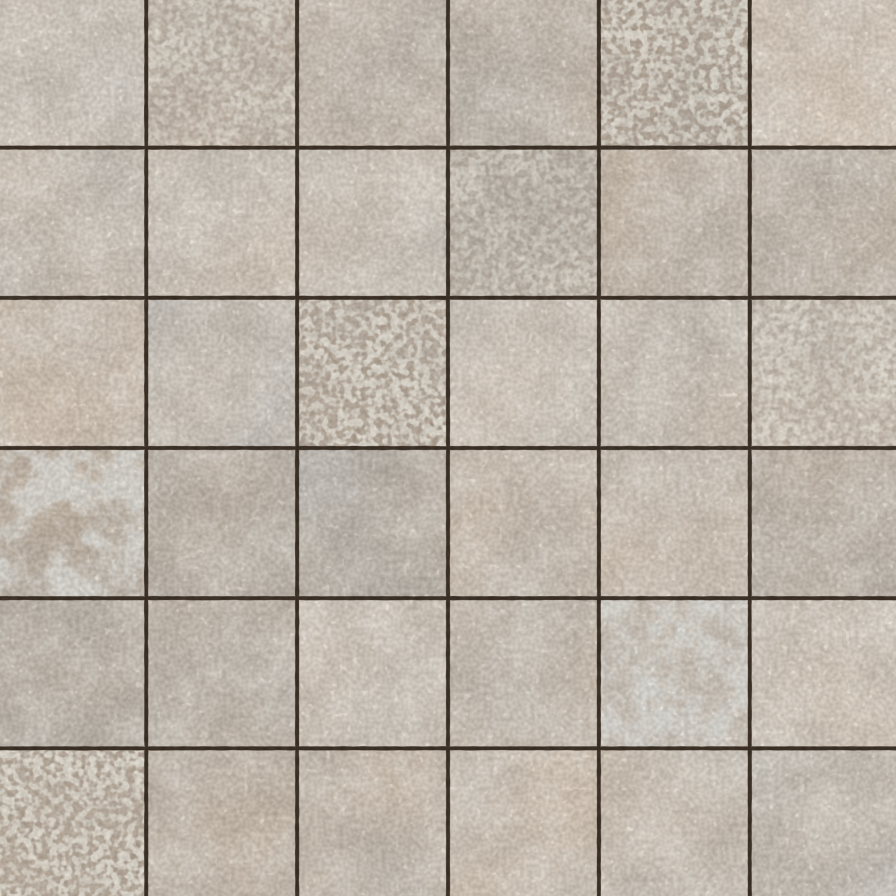
Give the GLSL for this texture, as a Shadertoy shader.

```glsl
// Six by six worn stone tiles with thin dark joints, mottled tones and flecks.

const float TILES = 6.0;
const vec2 PITCH = vec2(0.1684, 0.1676);   // tile spacing, centred on the canvas
const float JOINT_HALF_WIDTH = 0.0022;
const float JOINT_ROUGHNESS = 0.0005;
const vec3 STONE = vec3(0.757, 0.723, 0.682);
const vec3 JOINT = vec3(0.225, 0.185, 0.145);
const vec3 FLECK_LIGHT = vec3(0.83, 0.81, 0.77);
const vec3 FLECK_DARK = vec3(0.66, 0.61, 0.555);
const vec3 PALE_BLOOM = vec3(0.81, 0.805, 0.785);
const vec3 WARM_SHIFT = vec3(0.018, 0.0, -0.018);
const float TONE_VARIATION = 0.075;        // between tiles
const float CLOUD_STRENGTH = 0.085;        // within a tile
const float GRAIN_STRENGTH = 0.085;
const float CLOUD_SCALE = 16.0;
const float FLECK_SCALE = 115.0;
const float GRAIN_SCALE = 210.0;

// Integer hash giving two values from 0 to 1
vec2 hash2(vec2 p) {
    uvec2 v = uvec2(ivec2(floor(p)) + 4096) * 1664525u + 1013904223u;
    v.x += v.y * 1664525u;
    v.y += v.x * 1664525u;
    v ^= v >> 16u;
    v.x += v.y * 1664525u;
    v.y += v.x * 1664525u;
    v ^= v >> 16u;
    return vec2(v & 65535u) / 65535.0;
}

float cornerSlope(vec2 corner, vec2 offset) {
    float angle = 6.28318 * hash2(corner).x;
    return dot(vec2(cos(angle), sin(angle)), offset);
}

// Gradient noise, roughly -0.7 to 0.7
float gradientNoise(vec2 p) {
    vec2 i = floor(p), f = p - i;
    vec2 u = f * f * f * (f * (f * 6.0 - 15.0) + 10.0);
    vec2 e = vec2(1.0, 0.0);
    return mix(mix(cornerSlope(i, f), cornerSlope(i + e, f - e), u.x),
               mix(cornerSlope(i + e.yx, f - e.yx), cornerSlope(i + 1.0, f - 1.0), u.x), u.y);
}

float fbm(vec2 p) {
    float sum = 0.0, amplitude = 0.6;
    for (int i = 0; i < 4; i++) {
        sum += amplitude * gradientNoise(p);
        p = mat2(1.6, 1.2, -1.2, 1.6) * p + 7.3;
        amplitude *= 0.55;
    }
    return sum;
}

// Wear of a tile: x = fleck amount, y = pale bloom amount
vec2 tileWear(vec2 cell) {
    float rank = mod(13.0 * (cell.x + TILES * cell.y) + 2.0, 37.0);
    float offset = abs(rank - 1.0);
    float heavy = step(0.5, offset) * step(offset, 2.5);
    float mild = 1.0 - step(0.5, abs(mod(rank, 15.0) - 5.0));
    float bloom = (1.0 - step(0.5, abs(mod(rank, 11.0) - 10.0))) * step(rank, 30.0);
    return vec2(max(heavy, 0.5 * mild), bloom);
}

vec3 stoneColor(vec2 uv, vec2 cell) {
    vec2 random = hash2(cell + 11.0);
    vec2 wear = tileWear(cell);
    vec2 p = uv + 3.0 * hash2(cell + 53.0);   // a separate patch for each tile

    // Tone, hue and soft clouds
    float cloud = fbm(p * CLOUD_SCALE);
    float hue = gradientNoise(p * 7.0 + 4.0) + random.y - 0.5;
    vec3 color = STONE + TONE_VARIATION * (random.x - 0.5);
    color += CLOUD_STRENGTH * cloud + WARM_SHIFT * hue;

    // Pale bloom gathered in broken patches
    float mottle = fbm(p * 45.0 + 9.0);
    float patches = smoothstep(-0.1, 0.4, cloud + 0.7 * mottle + 0.15 * wear.y);
    color = mix(color, PALE_BLOOM, patches * mix(0.22, 0.85, wear.y));

    // Light and dark flecks
    float fleck = gradientNoise(p * FLECK_SCALE) + 0.5 * gradientNoise(p * FLECK_SCALE * 1.9 + 5.0);
    float density = wear.x * (0.8 + 0.6 * cloud);
    vec3 flecked = mix(FLECK_DARK, FLECK_LIGHT, smoothstep(-0.3, 0.25, fleck + 0.3 * cloud));
    color = mix(color, flecked, clamp(density, 0.0, 1.0));
    color += 0.06 * smoothstep(0.3, 0.6, fleck) * (1.0 - wear.x);

    // Fine grain
    float grain = gradientNoise(p * GRAIN_SCALE) + 0.5 * gradientNoise(p * GRAIN_SCALE * 0.5 + 2.0);
    return color + GRAIN_STRENGTH * grain;
}

void mainImage(out vec4 fragColor, in vec2 fragCoord) {
    vec2 uv = fragCoord / iResolution.xy;
    float pixel = 1.0 / min(iResolution.x, iResolution.y);

    // Tile index and distance to the nearest joint
    vec2 grid = (uv - 0.5) / PITCH + 0.5 * TILES;
    vec2 cell = floor(grid);
    vec2 toJoint = (0.5 - abs(fract(grid) - 0.5)) * PITCH;
    float edge = min(toJoint.x, toJoint.y) + JOINT_ROUGHNESS * gradientNoise(uv * 90.0);

    // Joint over stone
    float softness = max(0.8 * pixel, 0.0005);
    float joint = 1.0 - smoothstep(-softness, softness, edge - JOINT_HALF_WIDTH);
    vec3 jointColor = JOINT + 0.04 * gradientNoise(uv * 140.0);
    fragColor = vec4(mix(stoneColor(uv, cell), jointColor, joint), 1.0);
}
```
